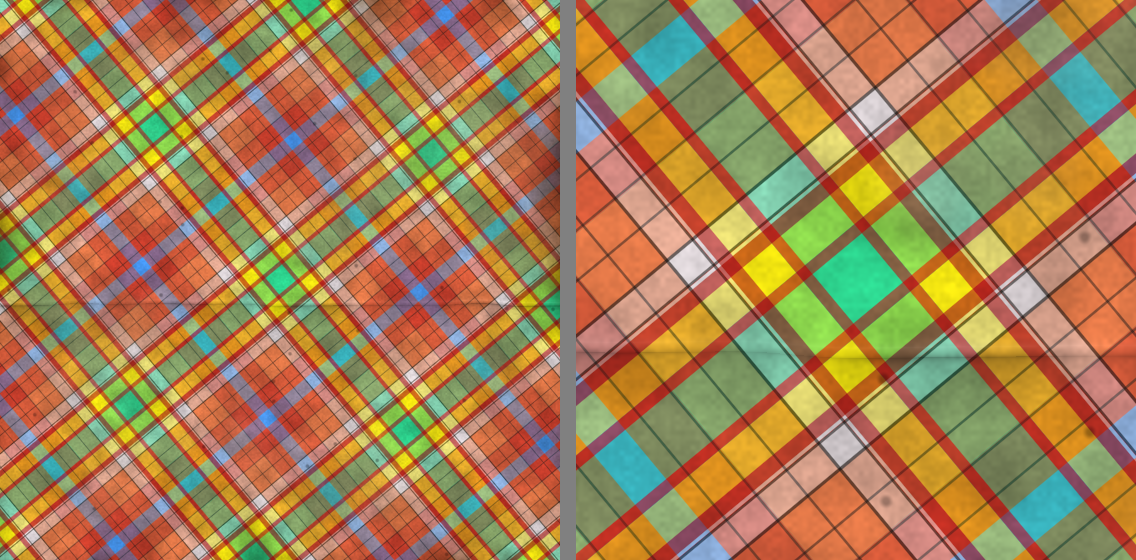
Left: the whole. Right: its middle third, enlarged.
Give the GLSL for this pattern, as a Shadertoy shader.

```glsl
// Diagonal tartan of mixed warp and weft stripes on worn, creased cloth
float hash(vec2 p) {
    return fract(sin(dot(p, vec2(127.1, 311.7))) * 43758.5453);
}

float noise(vec2 p) {
    vec2 i = floor(p), f = fract(p);
    f = f * f * (3.0 - 2.0 * f);
    return mix(mix(hash(i), hash(i + vec2(1, 0)), f.x),
               mix(hash(i + vec2(0, 1)), hash(i + vec2(1, 1)), f.x), f.y);
}

float fbm(vec2 p) {
    float sum = 0.0, amp = 0.5;
    for (int i = 0; i < 5; i++) {
        sum += amp * noise(p);
        p = mat2(1.6, 1.2, -1.2, 1.6) * p + 7.3;
        amp *= 0.5;
    }
    return sum;
}

// Coverage of a stripe of given centre and half width
float stripe(float t, float centre, float halfWidth, float aa) {
    return clamp((halfWidth - abs(t - centre)) / aa + 0.5, 0.0, 1.0);
}

// Thread colour (rgb) and its dominance over the crossing thread (a)
vec4 sett(float x, float aa) {
    float t = abs(fract(x + 0.5) - 0.5);
    vec4 darkRed = vec4(0.70, 0.12, 0.09, 1.9);
    vec4 pale = vec4(0.88, 0.85, 0.87, 1.0);
    vec4 c = vec4(0.15, 0.84, 0.56, 1.0);
    c = mix(c, vec4(0.96, 0.91, 0.04, 1.0), stripe(t, 0.110, 0.036, aa));
    c = mix(c, darkRed, stripe(t, 0.064, 0.010, aa));
    c = mix(c, darkRed, stripe(t, 0.155, 0.017, aa));
    c = mix(c, pale, stripe(t, 0.167, 0.003, aa));
    c = mix(c, pale, stripe(t, 0.200, 0.028, aa));
    c = mix(c, vec4(0.89, 0.46, 0.27, 1.0), stripe(t, 0.295, 0.067, aa));
    c = mix(c, vec4(0.81, 0.23, 0.16, 1.0), stripe(t, 0.415, 0.053, aa));
    c = mix(c, vec4(0.25, 0.58, 0.96, 1.0), stripe(t, 0.500, 0.034, aa));

    // Fine dark pinstripes
    vec4 ink = vec4(0.10, 0.08, 0.08, 2.2);
    c = mix(c, ink, 0.85 * stripe(t, 0.173, 0.0022, aa));
    c = mix(c, ink, 0.90 * stripe(t, 0.229, 0.0028, aa));
    for (int i = 0; i < 3; i++)
        c = mix(c, ink, 0.75 * stripe(t, 0.300 + 0.066 * float(i), 0.0022, aa));
    return c;
}

void mainImage(out vec4 fragColor, in vec2 fragCoord) {
    vec2 p = fragCoord / iResolution.y;

    // Rotated grid, one unit per repeat
    vec2 q = (p - 0.501) / 0.352;
    vec2 g = vec2(dot(q, vec2(0.769, 0.639)), dot(q, vec2(0.639, -0.769)));
    float aa = 1.2 / (0.352 * iResolution.y);
    vec4 warp = sett(g.x, aa), weft = sett(g.y, aa);
    vec3 col = (warp.rgb * warp.a + weft.rgb * weft.a) / (warp.a + weft.a);

    // Mottled fading and fine grain
    float mottle = fbm(p * 9.0);
    col = mix(col, vec3(0.70, 0.62, 0.50), 0.05 + 0.14 * smoothstep(0.45, 0.75, mottle));
    col *= 0.96 + 0.36 * (fbm(p * 34.0 + 4.0) - 0.5);
    col *= 0.95 + 0.10 * noise(p * 330.0);

    // Horizontal crease with a soft shadow below
    float fold = p.y - 0.456 - 0.006 * (noise(vec2(p.x * 14.0, 2.0)) - 0.5);
    float strength = 0.4 + 0.6 * noise(vec2(p.x * 9.0, 5.0));
    col *= 1.0 - 0.30 * strength * exp(-abs(fold) * 420.0);
    col *= 1.0 - 0.13 * strength * exp(-abs(fold) * 35.0) * step(fold, 0.0);
    col += 0.07 * strength * exp(-abs(fold - 0.006) * 350.0);

    // Scattered specks
    vec2 cell = floor(p * 26.0);
    vec2 spot = 0.25 + 0.5 * vec2(hash(cell + 3.1), hash(cell + 8.7));
    float speck = 1.0 - smoothstep(0.03, 0.13, length(fract(p * 26.0) - spot));
    col *= 1.0 - 0.28 * speck * step(0.94, hash(cell));

    // Stained borders
    vec2 border = min(p, 1.0 - p);
    float stain = exp(-min(border.x, border.y) * 22.0) * smoothstep(0.3, 0.7, mottle);
    col = mix(col, col * vec3(0.66, 0.60, 0.50), stain);

    fragColor = vec4(clamp(col, 0.0, 1.0), 1.0);
}
```
